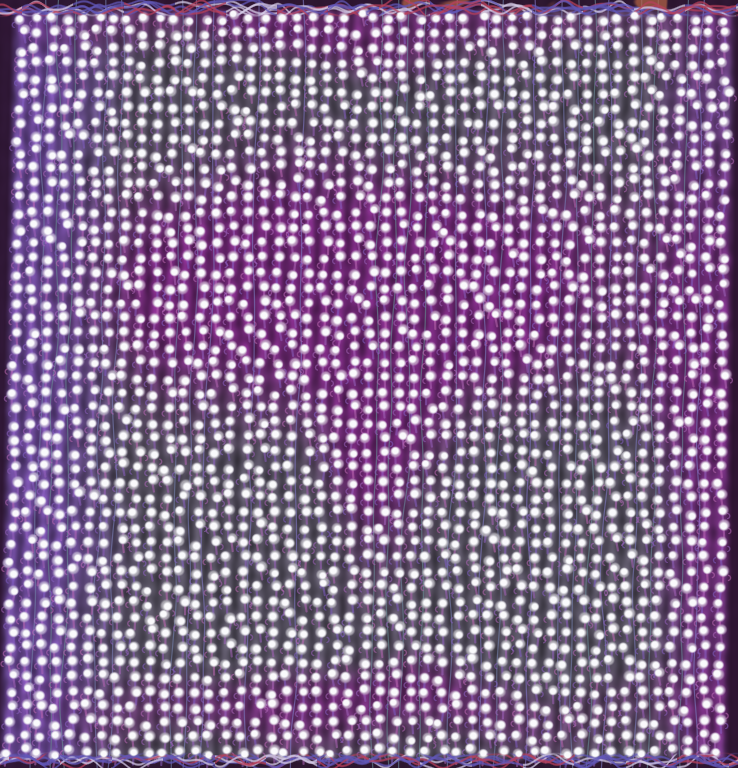
This pattern is drawn by a WebGL 2 fragment shader. Its source:

```glsl
#version 300 es
precision highp float;
// A curtain of 47 by 50 glowing lamps on hanging strings, seen over a softly
// tinted backdrop. Each lamp is a jittered cell with a curl of wire; long loose
// strands hang between the columns and frayed leads fringe the top and bottom.

uniform vec2 u_resolution;
out vec4 outColor;

const vec2 LAMPS = vec2(47.0, 50.0);
const float ROW_PITCH = 0.0195;
const vec3 MAGENTA = vec3(0.43, 0.15, 0.45);
const vec3 VIOLET = vec3(0.41, 0.27, 0.59);
const vec3 SLATE = vec3(0.33, 0.31, 0.37);
const vec3 SHADOW = vec3(0.16, 0.07, 0.17);
const vec3 WHITE = vec3(0.98, 0.98, 0.99);

float hash(vec2 p, float seed) {
  vec3 q = fract(vec3(p.xyx + seed * 7.31) * vec3(0.1031, 0.103, 0.0973));
  q += dot(q, q.yzx + 33.33);
  return fract((q.x + q.y) * q.z);
}

vec2 gradient(vec2 cell) {
  float angle = 6.2832 * hash(cell, 9.0);
  return vec2(cos(angle), sin(angle));
}

float gradientNoise(vec2 p) {
  vec2 i = floor(p), f = fract(p);
  vec2 w = f * f * f * (f * (f * 6.0 - 15.0) + 10.0);
  vec2 e = vec2(1.0, 0.0);
  float low = mix(dot(gradient(i), f), dot(gradient(i + e), f - e), w.x);
  float high = mix(dot(gradient(i + e.yx), f - e.yx), dot(gradient(i + 1.0), f - 1.0), w.x);
  return mix(low, high, w.y);
}

float blob(vec2 p, vec2 center, vec2 radius) {
  vec2 d = (p - center) / radius;
  return exp(-dot(d, d));
}

float segment(vec2 p, vec2 a, vec2 b) {
  vec2 ab = b - a;
  return length(p - a - ab * clamp(dot(p - a, ab) / dot(ab, ab), 0.0, 1.0));
}

float stroke(float dist, float halfWidth, float pixel) {
  return clamp((halfWidth - dist) / pixel + 0.5, 0.0, 1.0);
}

// Broad colour zones: magenta middle, slate bands, violet sides.
vec3 backdrop(vec2 uv) {
  vec2 p = uv + 0.05 * gradientNoise(uv * 6.0);
  float pink = blob(p, vec2(0.30, 0.63), vec2(0.19, 0.17)) + blob(p, vec2(0.66, 0.63), vec2(0.22, 0.17));
  pink += 0.8 * blob(p, vec2(0.51, 0.43), vec2(0.08, 0.2)) + 0.7 * blob(p, vec2(0.45, 0.97), vec2(0.5, 0.06));
  pink += 0.7 * blob(p, vec2(0.97, 0.4), vec2(0.09, 0.6)) + 0.7 * blob(p, vec2(0.45, 0.07), vec2(0.45, 0.06));
  float violet = smoothstep(0.2, 0.04, p.x) + 0.55 * smoothstep(0.86, 0.98, p.x);
  vec3 tint = mix(SLATE, VIOLET, clamp(violet, 0.0, 0.9));
  return mix(tint, MAGENTA, smoothstep(0.1, 0.9, pink));
}

// Wandering leads running along one edge; y is measured away from the lamps.
vec3 fringe(vec3 color, float x, float y, float seed, float pixel) {
  float tag = smoothstep(0.25, 0.35, gradientNoise(vec2(x * 0.35, y * 0.5 + seed)));
  color = mix(color, vec3(0.72, 0.4, 0.28), 0.7 * tag * smoothstep(0.4, 0.7, y) * step(seed, 50.0));
  for (int k = 0; k < 7; k++) {
    float id = float(k) + seed;
    float path = 0.55 + 1.3 * gradientNoise(vec2(x * 0.55, id * 3.7));
    float pick = hash(vec2(floor(x * 0.3), id), 3.0);
    vec3 lead = mix(vec3(0.38, 0.34, 0.72), vec3(0.72, 0.25, 0.36), step(0.5, pick));
    lead = mix(lead, vec3(0.83, 0.79, 0.9), step(0.75, pick));
    color = mix(color, lead, 0.75 * stroke(abs(y - path) * 0.75, 0.055, pixel) * smoothstep(0.0, 0.3, y));
  }
  return color;
}

void main() {
  vec2 uv = gl_FragCoord.xy / u_resolution;
  float pixel = 1.0 / (u_resolution.y * ROW_PITCH);
  // Lamp coordinates: whole numbers are lamps, columns lean slightly.
  vec2 grid = vec2((uv.x - mix(0.012, 0.030, uv.y)) / mix(0.0209, 0.02073, uv.y), (uv.y - 0.0212) / ROW_PITCH);
  vec3 tint = backdrop(uv);

  // Backdrop with darker gaps between columns and outside the curtain.
  float gap = 0.5 - 0.5 * cos(6.2832 * grid.x);
  vec3 color = tint * (1.04 - 0.28 * gap + 0.3 * gradientNoise(grid * vec2(1.7, 0.9)));
  vec2 outside = max(-grid, grid - LAMPS + 1.0);
  color = mix(color, SHADOW, 0.9 * smoothstep(0.25, 0.8, max(outside.x, outside.y)));

  // Loose strands in some of the gaps.
  float column = floor(grid.x);
  float sway = 0.5 + 0.55 * gradientNoise(vec2(column * 5.3, grid.y * 0.14));
  float hung = step(0.5, hash(vec2(column, 2.0), 4.0)) * step(outside.x, 0.0);
  vec3 strand = mix(vec3(0.47, 0.42, 0.72), vec3(0.38, 0.5, 0.53), hash(vec2(column, 5.0), 6.0));
  color = mix(color, strand, 0.7 * hung * stroke(abs(fract(grid.x) - sway), 0.04, pixel));

  // Wires, then lamps, gathered from the neighbouring cells.
  float glow = 0.0, lens = 0.0, core = 0.0;
  for (int j = -1; j <= 1; j++) for (int i = -1; i <= 1; i++) {
    vec2 id = floor(grid + 0.5) + vec2(i, j);
    if (any(lessThan(id, vec2(0.0))) || any(greaterThanEqual(id, LAMPS))) continue;
    vec2 r = vec2(hash(id, 1.0), hash(id, 2.0)) - 0.5;
    vec2 shift = 0.24 * r + r * r * r * 1.2;
    shift.y += 0.16 * (hash(vec2(id.x, 8.0), 5.0) - 0.5);
    vec2 p = grid - id - shift;
    float side = r.x > 0.3 ? 1.0 : -1.0;
    float curl = abs(length(p - vec2(0.3 * side, -0.38 + 0.2 * r.y)) - 0.17);
    curl += max(0.0, -side * (p.x - 0.34 * side));
    float drop = segment(p, vec2(0.0, -0.2), vec2(0.25 * r.y, -0.8));
    vec3 wire = mix(vec3(0.46, 0.34, 0.72), vec3(0.7, 0.38, 0.65), hash(id, 7.0));
    color = mix(color, wire, 0.6 * max(stroke(curl, 0.045, pixel), stroke(drop, 0.07, pixel)));
    float scale = 0.92 + 0.16 * hash(id, 11.0);
    float d = length(p) / scale;
    float body = length(p - 0.16 * vec2(r.y, r.x)) / scale;
    glow += exp(-7.0 * d * d);
    lens = max(lens, smoothstep(0.43, 0.24, body));
    core = max(core, smoothstep(0.33, 0.15, d));
  }
  color += tint * 0.3 * glow;
  color = mix(color, mix(tint, WHITE, 0.57), 0.9 * lens);
  color = mix(color, WHITE, core);

  // Frayed leads beyond the first and last rows.
  if (outside.y > 0.0) {
    float seed = grid.y > 0.0 ? 20.0 : 60.0;
    color = mix(fringe(color, grid.x, outside.y, seed, pixel), color, core);
  }
  outColor = vec4(clamp(color, 0.0, 1.0), 1.0);
}
```
